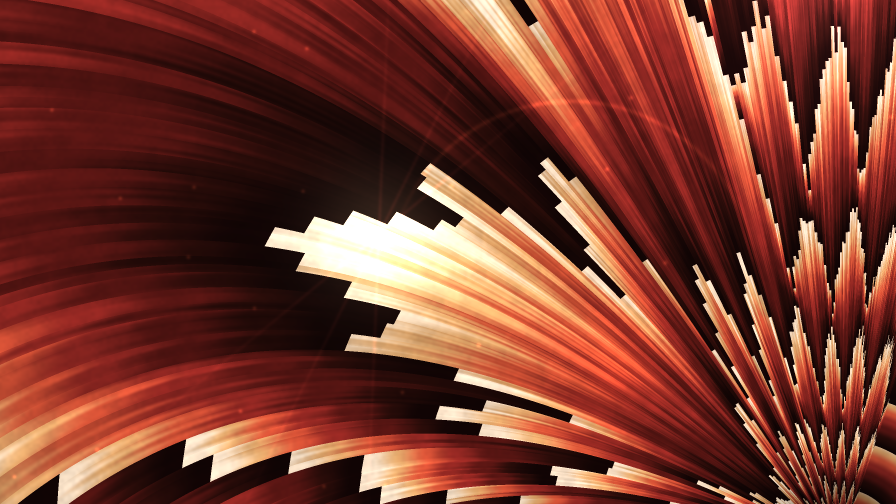
Write a Shadertoy shader that draws this background.

```glsl
// Layered feathers fanning out of a root near the lower right corner.
// Bent polar coordinates give strands; a stepped logarithmic sawtooth along
// each strand runs from black to cream, and soft light is added on top.

const vec2 ROOT = vec2(1.667, -0.088);
const float BEND = 0.2;
const float STRAND_DENSITY = 56.0;
const float STRAND_SHIFT = 0.55;
const float CREST = 0.722;   // fan angle of the longest feather

float hash(vec2 p) {
    return fract(sin(dot(p, vec2(127.1, 311.7))) * 43758.5453);
}

float noise(vec2 p) {
    vec2 i = floor(p), f = fract(p);
    f = f * f * (3.0 - 2.0 * f);
    return mix(mix(hash(i), hash(i + vec2(1, 0)), f.x),
               mix(hash(i + vec2(0, 1)), hash(i + vec2(1, 1)), f.x), f.y);
}

float bell(float x, float width) {
    return exp(-x * x / (width * width));
}

// Angle a strand had at the root, before it bent with the radius
float fanAngle(vec2 d, float r) {
    float v = atan(d.y, d.x) - 1.745;
    return 2.0 * v / (1.0 + sqrt(max(1.0 + 4.0 * BEND * r * r * v, 0.05)));
}

// How far the front of a layer is cut back at fan angle u
float notch(float u, float layer, float strand) {
    float d = (u < CREST ? CREST - u : (u - CREST) * 1.21) / 0.143;
    d = abs(d + layer * (u < 0.1 ? 0.37 : -0.1));
    float n = floor(d), x = fract(d);
    float valley = 0.72 - 0.3 * min(n, 1.0);
    float tri = x < valley ? x / valley : (1.0 - x) / (1.0 - valley);
    float depth = min(0.11 + 0.3 * n, 0.8);
    if (layer > 0.5 && u > 0.1) depth *= 0.5 * smoothstep(0.9, 0.95, u);
    float jitter = 0.015 + 0.15 * smoothstep(0.3, 0.0, u);
    return min(depth * pow(tri, 1.6) + jitter * hash(vec2(strand, layer)), 0.92);
}

// Radius of the main front
float crestRadius(float u) {
    float slope = 1.31 - (u < CREST ? 1.16 : 1.95) * abs(u - CREST);
    float low = mix(0.45, 0.64, smoothstep(-0.1, 0.2, u));
    return max(mix(low, slope, smoothstep(0.37, 0.425, u)), 0.3);
}

// Radius of the front beyond the main one
float outerRadius(float u) {
    float radius = 1.42 + 0.5 * bell(u - 0.21, 0.07) - 0.25 * bell(u - 0.324, 0.015);
    radius = mix(radius, 2.0, smoothstep(0.42, 0.45, u)) + 1.5 * bell(u - 0.62, 0.13);
    radius = mix(radius, 1.8, smoothstep(0.72, 0.87, u));
    float crest = crestRadius(u);
    radius = mix(crest * 1.53, radius, smoothstep(0.03, 0.13, u));
    return mix(radius, crest * 1.53, smoothstep(0.9, 0.935, u));
}

// Position inside a layer: 0 just past one front, 1 at the next front
float layerPhase(float u, float r, float strand) {
    float crest = crestRadius(u);
    float inner = mix(1.8, 2.4, smoothstep(0.0, 0.2, u)) + 5.5 * bell(u - 0.7, 0.15);
    float level = log(r / crest) / log(r > crest ? outerRadius(u) / crest : inner);
    float k = floor(level);
    float low = k - notch(u, k, strand);
    float high = k + 1.0 - notch(u, k + 1.0, strand);
    if (level > high) {
        low = high;
        high = k + 2.0 - notch(u, k + 2.0, strand);
    }
    return (level - low) / (high - low);
}

vec3 emberRamp(float t) {
    vec3 c = mix(vec3(0.06, 0.015, 0.015), vec3(0.14, 0.04, 0.03), smoothstep(0.04, 0.2, t));
    c = mix(c, vec3(0.33, 0.08, 0.07), smoothstep(0.18, 0.37, t));
    c = mix(c, vec3(0.56, 0.15, 0.13), smoothstep(0.41, 0.58, t));
    c = mix(c, vec3(0.83, 0.32, 0.21), smoothstep(0.6, 0.75, t));
    c = mix(c, vec3(0.89, 0.66, 0.42), smoothstep(0.74, 0.89, t));
    return mix(c, vec3(0.94, 0.85, 0.75), smoothstep(0.87, 0.99, t));
}

vec3 feathers(vec2 p) {
    vec2 d = p - ROOT;
    float r = max(length(d), 0.02);
    float u = fanAngle(d, r);
    float s = STRAND_DENSITY * log(max(u + STRAND_SHIFT, 0.05));
    float strand = floor(s);
    float t = layerPhase(exp((strand + 0.5) / STRAND_DENSITY) - STRAND_SHIFT, r, strand);
    // Broad and fine streaks along the strands
    float broad = hash(vec2(floor(s * 1.5), 3.0)) - 0.5;
    float fine = noise(vec2(s * 6.0, r * 1.5)) - 0.5;
    vec3 c = emberRamp(t + (0.14 * broad + 0.09 * fine) * smoothstep(0.05, 0.3, t));
    return c * (1.0 + 0.2 * broad + 0.16 * fine) * smoothstep(-0.1, 0.25, r);
}

// Thin ray of light through a point, fading with distance
float ray(vec2 d, float angle, float reach) {
    float across = dot(d, vec2(-sin(angle), cos(angle)));
    return bell(across, 0.004) * exp(-length(d) / reach);
}

float arcLine(vec2 d, float radius) {
    return bell(length(d) - radius, 0.005) * smoothstep(0.0, 0.3, d.y);
}

vec3 lights(vec2 p) {
    vec2 burst = p - vec2(0.752, 0.535);
    vec3 c = vec3(0.9, 0.82, 0.62) * 0.5 * exp(-dot(burst, burst) * 60.0);
    c += vec3(0.8, 0.45, 0.15) * 0.25 * exp(-length((p - vec2(0.9, 0.48)) * vec2(1.0, 1.8)) * 8.0);
    c += vec3(0.9, 0.3, 0.12) * 0.35 * exp(-length(p - vec2(1.227, 0.271)) * 14.0);
    c += vec3(0.9, 0.35, 0.35) * 0.6 * exp(-length(p - vec2(1.62, 1.0)) * 6.0);
    for (int i = 0; i < 3; i++)
        c += vec3(0.8, 0.25, 0.2) * 0.4 * ray(burst, 1.53 - 0.42 * float(i), 0.25);
    c += vec3(0.7, 0.25, 0.15) * 0.35 * arcLine(p - vec2(1.134, 0.433), 0.366);
    // Scattered sparks
    vec2 cell = floor(p * 7.0);
    vec2 spot = 0.2 + 0.6 * vec2(hash(cell), hash(cell + 19.0));
    float spark = bell(length(fract(p * 7.0) - spot), 0.03) * step(0.75, hash(cell + 7.0));
    return c + vec3(0.9, 0.35, 0.2) * 0.4 * spark;
}

void mainImage(out vec4 fragColor, in vec2 fragCoord) {
    vec3 color = vec3(0.0);
    for (int i = 0; i < 9; i++) {
        vec2 offset = (vec2(i % 3, i / 3) - 1.0) / 3.0;
        color += feathers((fragCoord + offset) / iResolution.y) / 9.0;
    }
    vec2 p = fragCoord / iResolution.y;
    color *= 0.92 + 0.1 * noise(p * 40.0) + 0.06 * noise(p * 130.0);
    color += lights(p) * (0.25 + 0.75 * color.r);
    fragColor = vec4(min(color, 1.0), 1.0);
}
```
